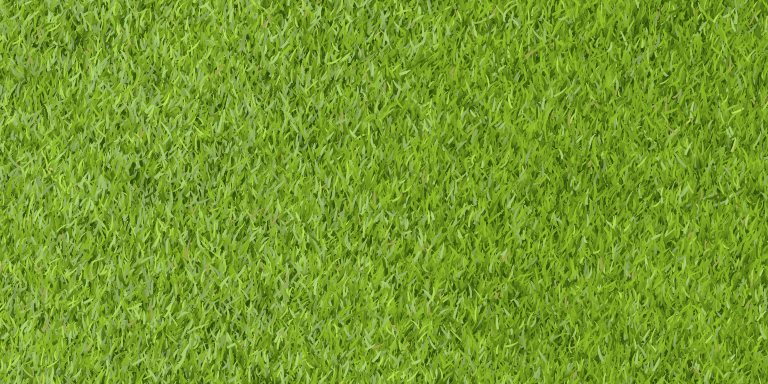
Reproduce this texture procedurally as a WebGL 1 fragment shader.

```glsl
precision highp float;
// Mown lawn seen at a slant: fine, tangled grass blades in stacked layers.
// Each layer scatters one leaning blade per grid cell over a dark ground;
// cellular tufts and layered sines vary the light, paler grass lies left.

uniform vec2 u_resolution;

const vec3 GAP = vec3(0.17, 0.29, 0.03);
const vec3 LEAF = vec3(0.43, 0.58, 0.11);
const vec3 LIT = vec3(0.55, 0.73, 0.15);
const vec3 PALE = vec3(0.61, 0.75, 0.29);
const vec3 SILVER = vec3(0.58, 0.71, 0.40);
const vec3 STRAW = vec3(0.63, 0.64, 0.32);

const int LAYERS = 10;
const vec2 CELL = vec2(0.023, 0.025);    // blade spacing, canvas heights
const vec2 HALF_LENGTH = vec2(0.009, 0.022);
const vec2 HALF_WIDTH = vec2(0.0018, 0.0036);
const float MEAN_LEAN = 0.16;            // radians to the right
const float LEAN_SPREAD = 1.15;
const float BEND = 0.004;
const float TONE_SPREAD = 0.80;
const float DEPTH_SHADE = 0.40;
const float TUFT_SIZE = 0.062;
const float TUFT_LIGHT = 0.27;
const float DRIFT_LIGHT = 0.06;
const float STRAW_SHARE = 0.012;

vec4 hash4(vec2 cell, float seed) {
  vec4 h = fract(vec4(cell.xyx, seed + 1.7) * vec4(0.1031, 0.1030, 0.0973, 0.1099));
  h += dot(h, h.wzxy + 33.33);
  return fract((h.xxyz + h.yzzw) * h.zywx);
}

// Distance to the nearest scattered point, about 0 to 1.
float cellular(vec2 p) {
  vec2 base = floor(p);
  float nearest = 2.0;
  for (int y = -1; y <= 1; y++) {
    for (int x = -1; x <= 1; x++) {
      vec2 cell = base + vec2(float(x), float(y));
      nearest = min(nearest, length(cell + hash4(cell, 71.0).xy - p));
    }
  }
  return nearest;
}

// Slow light changes across the lawn.
float drift(vec2 p) {
  return 0.5 * sin(p.x * 7.0 + 2.0 * sin(p.y * 5.0))
       + 0.3 * sin(p.y * 13.0 - p.x * 9.0 + 1.3)
       + 0.2 * sin(p.x * 24.0 + p.y * 19.0);
}

vec3 leafColor(float tone) {
  vec3 shade = mix(GAP, LEAF, clamp(tone * 2.0, 0.0, 1.0));
  return mix(shade, LIT, clamp(tone * 2.0 - 1.0, 0.0, 1.2));
}

// Coverage in x, position from root (-1) to tip (1) in y.
vec2 blade(vec2 p, float lean, vec2 halfSize, float bend, float pixel) {
  float s = sin(lean);
  float c = cos(lean);
  vec2 q = vec2(c * p.x - s * p.y, s * p.x + c * p.y);
  float along = clamp(q.y / halfSize.y, -1.0, 1.0);
  float width = halfSize.x * (1.0 - 0.55 * smoothstep(0.0, 1.0, along));
  float side = abs(q.x - bend * (along * along - 0.3)) - width;
  float edge = max(side, abs(q.y) - halfSize.y);
  return vec2(1.0 - smoothstep(-0.65 * pixel, 0.65 * pixel, edge), along);
}

void main() {
  vec2 p = gl_FragCoord.xy / u_resolution.y;
  float across = gl_FragCoord.x / u_resolution.x;
  float pixel = 1.0 / u_resolution.y;

  // Uneven lookup keeps the tufts ragged.
  vec2 ragged = p + 0.010 * sin(p.yx * vec2(61.0, 47.0));
  float tuft = 0.45 - cellular(ragged / TUFT_SIZE);
  float patchy = 0.45 - cellular(ragged / (TUFT_SIZE * 2.7) + 9.0);
  float light = TUFT_LIGHT * (tuft + 0.4 * patchy) + DRIFT_LIGHT * drift(p);
  float paleShare = mix(0.42, 0.13, smoothstep(0.1, 0.85, across + 0.12 * drift(p * 0.7)));

  vec3 color = leafColor(0.08 + light);

  // Blades from the shaded bottom layer up to the lit top one.
  for (int i = 0; i < LAYERS; i++) {
    float layer = float(i);
    float height = layer / float(LAYERS - 1);
    vec2 grid = p / CELL + vec2(0.37, 0.61) * layer;
    vec2 base = floor(grid);
    for (int y = 1; y >= -1; y--) {
      for (int x = -1; x <= 1; x++) {
        vec2 cell = base + vec2(float(x), float(y));
        vec4 place = hash4(cell, layer * 3.1);
        vec4 look = hash4(cell + 57.0, layer * 5.3 + 11.0);
        vec2 offset = (grid - cell - place.xy) * CELL;
        float lean = MEAN_LEAN + LEAN_SPREAD * (place.z + look.w - 1.0);
        vec2 size = vec2(mix(HALF_WIDTH.x, HALF_WIDTH.y, look.z),
                         mix(HALF_LENGTH.x, HALF_LENGTH.y, place.w));
        vec2 shape = blade(offset, lean, size, BEND * (look.y * 2.0 - 1.0), pixel);

        float tone = 0.56 + TONE_SPREAD * (look.x - 0.5)
                   + DEPTH_SHADE * (height - 0.62) + 0.10 * shape.y + light;
        vec3 tint = leafColor(tone);
        float pick = fract(look.y * 7.0 + place.z * 3.0);
        float isPale = step(pick, paleShare * (0.4 + 0.8 * height));
        vec3 paleTint = mix(PALE, SILVER, step(0.5, look.z));
        tint = mix(tint, paleTint * (0.80 + 0.34 * tone), isPale);
        tint = mix(tint, STRAW, step(1.0 - STRAW_SHARE, pick));
        color = mix(color, tint, shape.x);
      }
    }
  }
  gl_FragColor = vec4(clamp(color, 0.0, 1.0), 1.0);
}
```
